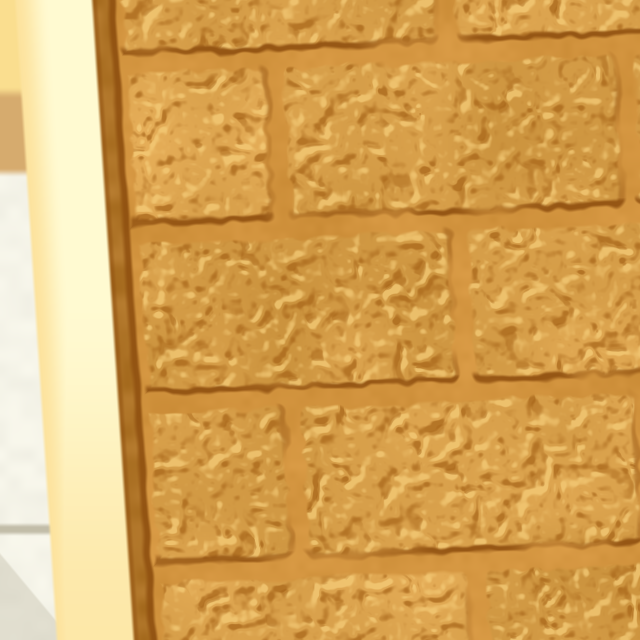
Give the GLSL for this texture, as a WebGL 1 fragment shader.

```glsl
precision highp float;
// Ochre rough-faced brick wall in running bond, beside a cream post and a strip of pale floor.

uniform vec2 u_resolution;

const vec2 PITCH = vec2(0.548, 0.2656);     // brick plus joint
const vec2 JOINT = vec2(0.033, 0.037);      // mortar widths
const vec2 ORIGIN = vec2(0.421, 0.107);     // a crossing of joint centres
const vec2 WALL_TILT = vec2(0.055, 0.040);  // lean of uprights, rise of courses
const float POST_TILT = 0.065;
const float POST_LEFT = 0.024;
const float POST_RIGHT = 0.144;
const float WALL_LEFT = 0.180;
const float GRAIN = 54.0;                   // grain cells across the canvas
const float SOFT = 0.0035;                  // edge softness

const vec3 MORTAR = vec3(0.825, 0.580, 0.245);
const vec3 BRICK = vec3(0.855, 0.635, 0.300);
const vec3 BRICK_LIGHT = vec3(0.960, 0.800, 0.470);
const vec3 BRICK_DARK = vec3(0.660, 0.400, 0.100);
const vec3 SHADOW = vec3(0.560, 0.310, 0.060);
const vec3 TRIM = vec3(0.680, 0.450, 0.150);
const vec3 POST_PALE = vec3(1.000, 0.980, 0.820);
const vec3 POST_WARM = vec3(0.990, 0.890, 0.620);
const vec3 BACK_WARM = vec3(0.980, 0.870, 0.560);
const vec3 BACK_TAN = vec3(0.840, 0.670, 0.430);
const vec3 FLOOR = vec3(0.960, 0.955, 0.910);
const vec3 FLOOR_SEAM = vec3(0.760, 0.740, 0.660);

float hash(vec2 p) {
  return fract(sin(dot(p, vec2(127.1, 311.7))) * 43758.5453);
}

float noise(vec2 p) {
  vec2 i = floor(p), f = fract(p);
  f = f * f * (3.0 - 2.0 * f);
  return mix(mix(hash(i), hash(i + vec2(1.0, 0.0)), f.x),
             mix(hash(i + vec2(0.0, 1.0)), hash(i + vec2(1.0, 1.0)), f.x), f.y);
}

float softness() {
  return max(SOFT, 1.0 / u_resolution.y);
}

float edge(float d) {
  return smoothstep(-softness(), softness(), d);
}

// Band of half width w around d = 0
float band(float d, float w) {
  return 1.0 - smoothstep(w * 0.3, w + softness(), abs(d));
}

// Warped noise gives short curled ridges
float grainHeight(vec2 p) {
  vec2 g = p * GRAIN;
  vec2 warp = vec2(noise(g * 0.6 + 7.3), noise(g * 0.6 + 31.9));
  return 0.7 * noise(g + 2.4 * warp) + 0.3 * noise(g * 1.9 - 1.5 * warp);
}

vec3 brickFace(vec2 p, float tint) {
  vec2 lightStep = vec2(0.0035, 0.0048);
  float h = grainHeight(p);
  float relief = grainHeight(p + lightStep) - grainHeight(p - lightStep);
  vec3 col = BRICK + 0.05 * (tint - 0.5) + 0.07 * (noise(p * 9.0) - 0.5);
  col = mix(col, BRICK_LIGHT, 0.75 * smoothstep(0.04, 0.36, relief));
  col = mix(col, BRICK_DARK, 0.75 * smoothstep(0.06, 0.42, -relief));
  return mix(col, BRICK_DARK, 0.5 * smoothstep(0.32, 0.14, h));
}

vec3 wall(vec2 p, float fromTrim) {
  // Lean the grid, then shift every other course by half a brick
  vec2 grid = (p + vec2(-WALL_TILT.x * p.y, WALL_TILT.y * p.x) - ORIGIN) / PITCH;
  float course = floor(grid.y);
  grid.x -= 0.5 * mod(course, 2.0);
  vec2 q = (fract(grid) - 0.5) * PITCH;
  vec2 halfSize = 0.5 * (PITCH - JOINT);

  // Ragged brick outline, cut short at the trim
  vec2 a = abs(q) - halfSize + 0.008;
  float d = length(max(a, 0.0)) + min(max(a.x, a.y), 0.0) - 0.008;
  d = max(d, 0.012 - fromTrim);
  d += 0.010 * (noise(p * 55.0) - 0.5) + 0.005 * (noise(p * 24.0) - 0.5);

  vec3 col = MORTAR + 0.05 * (noise(p * vec2(8.0, 14.0)) - 0.5)
                    + 0.025 * (noise(p * 70.0) - 0.5);
  col = mix(brickFace(p, hash(floor(grid))), col, edge(d));

  // Broken shadow below each brick, fainter along its right end
  float wear = smoothstep(0.15, 0.75, noise(p * vec2(13.0, 19.0) + 4.0));
  float below = smoothstep(-0.012, 0.0, q.y - halfSize.y);
  float beside = smoothstep(-0.010, 0.0, q.x - halfSize.x);
  float shade = max(below * mix(0.3, 0.9, wear), 0.4 * beside * wear);
  return mix(col, SHADOW, shade * band(d - 0.002, 0.005));
}

vec3 background(vec2 p) {
  vec3 col = mix(BACK_WARM, BACK_TAN, smoothstep(0.135, 0.155, p.y));
  vec3 ground = FLOOR + 0.03 * (noise(p * 45.0) - 0.5);
  ground = mix(ground, FLOOR_SEAM, band(p.y - 0.827, 0.008));
  ground = mix(ground, FLOOR_SEAM, 0.4 * edge(p.y - 0.865 - 1.2 * p.x));
  return mix(col, ground, smoothstep(0.262, 0.278, p.y));
}

void main() {
  vec2 p = gl_FragCoord.xy / u_resolution;
  p.y = 1.0 - p.y;  // measure downwards
  float x = p.x - POST_TILT * p.y;

  // Post: pale core, warmer at the left side and the foot
  float across = (x - POST_LEFT) / (POST_RIGHT - POST_LEFT);
  float warmth = max(smoothstep(0.45, 0.0, across), 0.8 * smoothstep(0.45, 1.0, p.y));
  vec3 post = mix(POST_PALE, POST_WARM, warmth);

  // Trim strip with a dark line at each side
  float wobble = 0.004 * (noise(p * 30.0) - 0.5);
  vec3 trim = TRIM + 0.08 * (noise(p * 40.0) - 0.5);
  float lines = max(0.5 * band(x - POST_RIGHT - 0.003, 0.004),
                    0.85 * band(x - WALL_LEFT + 0.004 + wobble, 0.008));
  trim = mix(trim, SHADOW, lines);

  vec3 col = mix(background(p), post, edge(x - POST_LEFT));
  col = mix(col, trim, edge(x - POST_RIGHT));
  col = mix(col, wall(p, x - WALL_LEFT), edge(x - WALL_LEFT + wobble));
  gl_FragColor = vec4(col, 1.0);
}
```
